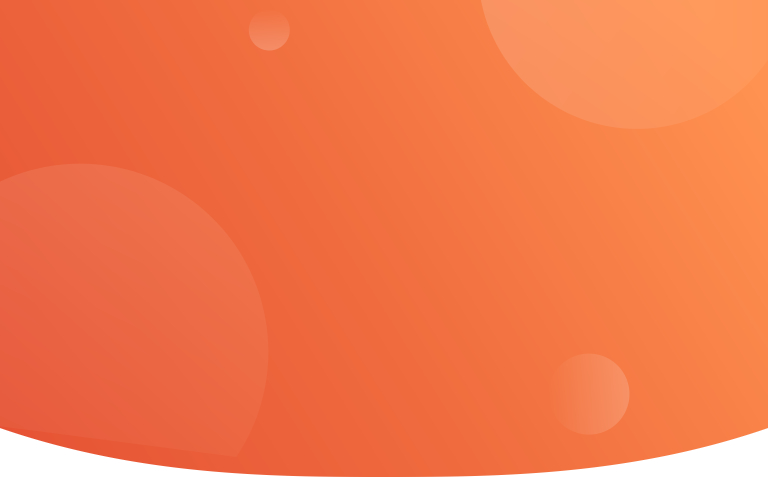
Reproduce this background procedurally as a Shadertoy shader.

```glsl
// Lengths are in canvas heights
const vec3 RED    = vec3(0.900, 0.325, 0.205);
const vec3 ORANGE = vec3(0.945, 0.435, 0.250);
const vec3 AMBER  = vec3(1.000, 0.573, 0.314);
const vec3 WHITE  = vec3(1.0);

const vec2 RAMP_DIR = vec2(0.85, 0.53);
const vec3 RAMP_STOPS = vec3(0.06, 0.945, 1.78);

// Discs: centre and radius
const vec3 DISC_LEFT   = vec3(0.167, 0.267, 0.392);
const vec3 DISC_CORNER = vec3(1.327, 1.0625, 0.331);
const vec3 DISC_TOP    = vec3(0.561, 0.9375, 0.0427);
const vec3 DISC_BOTTOM = vec3(1.227, 0.179, 0.0844);

// Lower curve
const float HALF_WIDTH  = 0.8;
const float CURVE_BASE  = 0.00625;
const float CURVE_RISE  = 0.102;
const float CURVE_POWER = 2.7;

// Three-stop diagonal gradient
vec3 background(vec2 p) {
    float t = dot(p, RAMP_DIR);
    vec3 low = mix(RED, ORANGE, smoothstep(0.0, 1.0, 0.0) +
        clamp((t - RAMP_STOPS.x) / (RAMP_STOPS.y - RAMP_STOPS.x), 0.0, 1.0));
    float high = clamp((t - RAMP_STOPS.y) / (RAMP_STOPS.z - RAMP_STOPS.y), 0.0, 1.0);
    return mix(low, AMBER, high);
}

float coverage(float signedDist, float pixel) {
    return clamp(0.5 - signedDist / pixel, 0.0, 1.0);
}

// Opacity of a disc that fades along a direction, from alpha.x to alpha.y
float fadingDisc(vec2 p, vec3 disc, vec2 dir, vec2 alpha, float pixel) {
    vec2 q = (p - disc.xy) / disc.z;
    float fade = clamp(0.5 + 0.5 * dot(q, dir), 0.0, 1.0);
    return mix(alpha.x, alpha.y, fade) * coverage((length(q) - 1.0) * disc.z, pixel);
}

// Approximate signed distance, positive below the curve
float curveDistance(vec2 p) {
    float u = abs(p.x / HALF_WIDTH - 1.0);
    float edge = CURVE_BASE + CURVE_RISE * pow(u, CURVE_POWER);
    float slope = CURVE_RISE * CURVE_POWER * pow(u, CURVE_POWER - 1.0) / HALF_WIDTH;
    return (edge - p.y) / sqrt(1.0 + slope * slope);
}

void mainImage(out vec4 fragColor, in vec2 fragCoord) {
    float pixel = 1.0 / iResolution.y;
    vec2 p = fragCoord * pixel;
    vec3 color = background(p);

    // Translucent discs; the left one is cut along a slanted line
    float cut = coverage(0.112 - 0.13 * p.x - p.y, pixel);
    float left = cut * fadingDisc(p, DISC_LEFT, vec2(0.0, 1.0), vec2(0.025, 0.085), pixel);
    color = mix(color, WHITE, left);
    color = mix(color, WHITE, fadingDisc(p, DISC_CORNER, vec2(1.0, 0.0), vec2(0.14, 0.04), pixel));
    color = mix(color, WHITE, fadingDisc(p, DISC_TOP, vec2(0.0, -1.0), vec2(0.0, 0.21), pixel));
    color = mix(color, WHITE, fadingDisc(p, DISC_BOTTOM, vec2(1.0, 0.0), vec2(0.0, 0.18), pixel));

    // White area under the curve
    color = mix(WHITE, color, coverage(curveDistance(p), pixel));
    fragColor = vec4(color, 1.0);
}
```
